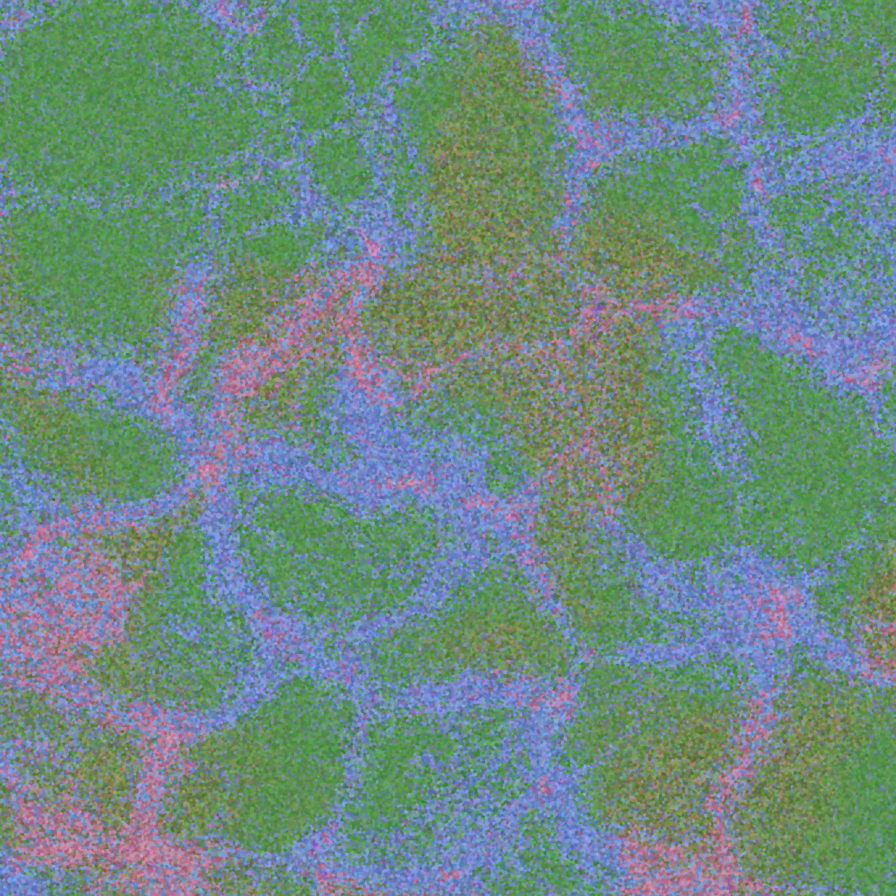
Write a WebGL 1 fragment shader that draws this texture.

```glsl
precision highp float;
// A web of fuzzy blue and pink filaments around grainy green voids.
// Warped cellular edges give the filaments, contours of the edge distance
// and a filigree of small cells their strands, and blended cells the grain.

uniform vec2 u_resolution;

const vec3 VOID_GREEN = vec3(0.32, 0.58, 0.29);
const vec3 VOID_OLIVE = vec3(0.44, 0.53, 0.29);
const vec3 STRAND_BLUE = vec3(0.44, 0.53, 0.80);
const vec3 STRAND_PINK = vec3(0.71, 0.49, 0.58);
const vec3 KNOT_BLUE = vec3(0.38, 0.38, 0.90);
const vec3 KNOT_PINK = vec3(0.88, 0.52, 0.66);
const vec3 SPECK_ORANGE = vec3(0.66, 0.48, 0.28);

vec3 hash3(vec2 cell) {
  vec3 q = fract(cell.xyx * vec3(0.1031, 0.1030, 0.0973));
  q += dot(q, q.yxz + 33.33);
  return fract((q.xxy + q.yzz) * q.zyx);
}

// Random colours of nearby cells, blended by distance.
vec3 cellBlend(vec2 p, float sharpness) {
  vec2 home = floor(p);
  vec3 total = vec3(0.0);
  float weights = 0.0;
  for (int y = -1; y <= 1; y++) {
    for (int x = -1; x <= 1; x++) {
      vec2 cell = home + vec2(float(x), float(y));
      vec2 away = cell + hash3(cell).xy - p;
      float weight = exp(-sharpness * dot(away, away));
      total += weight * hash3(cell + 71.0);
      weights += weight;
    }
  }
  return total / weights;
}

// x: zero on a cell border and growing inwards, y: the same for a corner.
vec2 cellBorders(vec2 p) {
  vec2 home = floor(p);
  vec3 nearest = vec3(9.0);
  for (int y = -1; y <= 1; y++) {
    for (int x = -1; x <= 1; x++) {
      vec2 cell = home + vec2(float(x), float(y));
      float d = length(cell + 0.05 + 0.9 * hash3(cell).xy - p);
      if (d < nearest.x) nearest = vec3(d, nearest.xy);
      else if (d < nearest.y) nearest = vec3(nearest.x, d, nearest.y);
      else nearest.z = min(nearest.z, d);
    }
  }
  return nearest.yz - nearest.x;
}

// Fine lines that run alongside a filament.
float strands(float border, float wobble) {
  float wide = sin(border * 52.0 + wobble * 6.0);
  float fine = sin(border * 118.0 - wobble * 11.0);
  return 0.5 + 0.27 * wide + 0.23 * fine;
}

vec2 warp(vec2 p) {
  vec2 bend = cellBlend(p * 6.0 + 13.0, 5.0).xy - 0.5;
  vec2 fray = cellBlend(p * 21.0 + 40.0, 5.0).xy - 0.5;
  return p + 0.11 * bend + 0.028 * fray;
}

void main() {
  vec2 uv = gl_FragCoord.xy / min(u_resolution.x, u_resolution.y);
  vec2 bent = warp(uv);

  // Broad fields: warmth of the hue and strength of the filaments.
  vec3 broad = cellBlend(bent * 4.2 + 5.0, 5.0);
  vec3 patches = cellBlend(bent * 10.0 + 83.0, 5.0);
  float warmth = smoothstep(0.38, 0.8, broad.x + 0.3 * (patches.x - 0.5));
  float strength = mix(0.35, 1.25, smoothstep(0.2, 0.75, 0.55 * broad.y + 0.45 * patches.y));

  // Main web, side web and the filigree that splits both into strands.
  vec2 web = cellBorders(bent * 4.9 + 21.0);
  vec2 sideWeb = cellBorders(bent * 10.5 + 57.0);
  vec2 filigree = cellBorders(bent * 34.0 + 11.0);
  float wobble = cellBlend(bent * 15.0, 5.0).z;
  float haze = exp(-5.0 * web.x) * strength;
  float sideHaze = 0.6 * exp(-6.0 * sideWeb.x) * smoothstep(0.3, 0.75, broad.z);
  float lines = 0.6 * strands(web.x, wobble) + 0.65 * exp(-6.0 * filigree.x);
  float density = (haze + sideHaze * (1.0 - 0.5 * haze)) * mix(0.45, 1.6, lines);
  float knot = exp(-60.0 * web.y * web.y) * strength;
  density += 0.3 * knot;

  // Grains turn the smooth densities into scattered specks.
  vec3 grain = cellBlend(uv * 340.0 + 9.0, 5.0);
  vec3 tintGrain = cellBlend(uv * 270.0 + 101.0, 5.0);
  float filament = smoothstep(grain.x - 0.45, grain.x + 0.45, density + 0.09);
  float pinkChance = 0.05 + 0.6 * warmth * smoothstep(0.1, 0.7, density) + 0.35 * knot;
  float pink = smoothstep(tintGrain.x - 0.3, tintGrain.x + 0.3, pinkChance);

  vec3 color = mix(VOID_GREEN, VOID_OLIVE, warmth);
  float orange = smoothstep(0.5, 0.85, tintGrain.y) * (0.12 + 0.6 * warmth);
  color = mix(color, SPECK_ORANGE, orange);
  color = mix(color, mix(STRAND_BLUE, STRAND_PINK, pink), filament);

  // Bright cores where filaments meet.
  float core = exp(-450.0 * web.y * web.y) * smoothstep(0.3, 0.65, grain.y);
  vec3 coreColor = mix(KNOT_BLUE, KNOT_PINK, smoothstep(0.3, 0.55, broad.z));
  color = mix(color, coreColor, 0.75 * core);

  // Fine light and colour variation, calmer inside the voids.
  float roughness = 0.5 + 0.5 * max(warmth, smoothstep(0.05, 0.5, density));
  color += roughness * (0.20 * (grain.z - 0.5) + 0.14 * (tintGrain.zxy - 0.5));
  gl_FragColor = vec4(clamp(color, 0.0, 1.0), 1.0);
}
```
